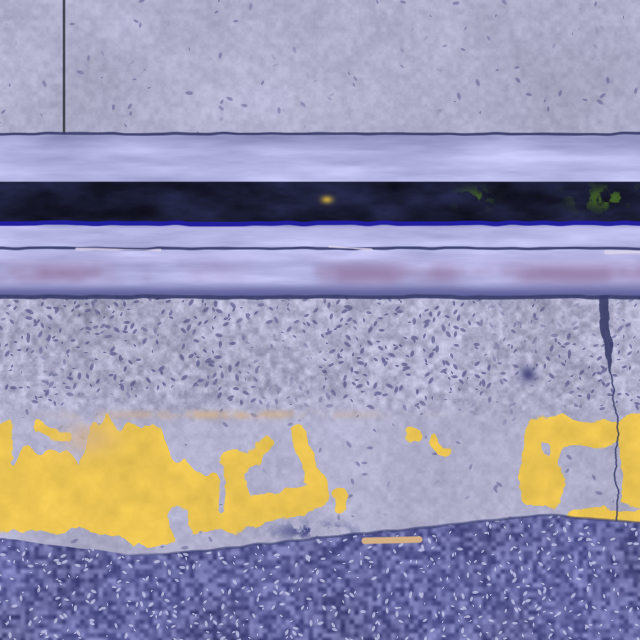
Reproduce this texture procedurally as a WebGL 1 fragment shader.

```glsl
precision highp float;
// Worn concrete kerb with flaking yellow paint, a steel drain slot and asphalt.
#define CONCRETE vec3(.68, .68, .79)
#define STEEL vec3(.72, .72, .9)
#define ASPHALT vec3(.39, .4, .62)
#define PAINT vec3(.92, .77, .33)
#define STAIN vec3(.83, .69, .53)
#define SHADOW vec3(.13, .14, .25)
#define BLUE_EDGE vec3(.13, .12, .62)
uniform vec2 u_resolution;

float hash(vec2 p) {
  vec3 q = fract(p.xyx * .1031);
  q += dot(q, q.yzx + 33.33);
  return fract((q.x + q.y) * q.z);
}

float noise(vec2 p) {
  vec2 i = floor(p), f = fract(p), e = vec2(1, 0);
  f *= f * (3. - 2. * f);
  return mix(mix(hash(i), hash(i + e), f.x), mix(hash(i + e.yx), hash(i + 1.), f.x), f.y);
}

float fbm(vec2 p) {
  float sum = 0., amp = .53;
  for (int i = 0; i < 4; i++) {
    sum += amp * noise(p);
    p = p * 2.03 + 17.3;
    amp *= .5;
  }
  return sum;
}

// Randomly turned oval grains, at most one per cell
float specks(vec2 g, float amount) {
  float mask = 0.;
  for (int j = -1; j <= 1; j++) for (int i = -1; i <= 1; i++) {
    vec2 c = floor(g) + vec2(i, j), d = g - c - vec2(hash(c + 3.7), hash(c + 91.3));
    float a = 6.28 * hash(c + 47.1), r = .25 + .45 * hash(c + 12.9);
    d = vec2(dot(d, vec2(cos(a), sin(a))), 2. * dot(d, vec2(-sin(a), cos(a))));
    mask = max(mask, step(hash(c + 63.5), amount) * (1. - smoothstep(.4 * r, r, length(d))));
  }
  return mask;
}

// Distance to a rounded stroke from a to b
float stroke(vec2 p, float ax, float ay, float bx, float by, float r) {
  vec2 d = vec2(bx - ax, by - ay);
  p -= vec2(ax, ay);
  return length(p - d * clamp(dot(p, d) / dot(d, d), 0., 1.)) - r;
}

float fill(float d) {
  float w = max(.0015, .8 / u_resolution.y);
  return 1. - smoothstep(-w, w, d);
}
float line(float d, float r) { return fill(abs(d) - r); }
float glow(vec2 p, float x, float y, float w, float h) {
  p = (p - vec2(x, y)) / vec2(w, h);
  return exp(-dot(p, p));
}

// Signed distance to the flaked paint
float paintShape(vec2 p) {
  vec2 q = p + .028 * (vec2(fbm(p * 32.), fbm(p * 32. + 50.)) - .5);
  float top = .271 + .05 * smoothstep(.12, .15, q.x) - .1 * smoothstep(.19, .36, q.x) + .035 * noise(p.xx * 48.);
  float d = max(max(q.y - top, .17 - .02 * glow(q, .23, q.y, .06, 1.) - q.y), q.x - .365);
  d = min(d, stroke(q, .005, .335, .005, .25, .012));
  d = min(d, stroke(q, .36, .19, .49, .225, .02));
  d = min(d, stroke(q, .465, .32, .5, .225, .014));
  d = min(d, stroke(q, .365, .285, .37, .2, .018));
  d = min(d, stroke(q, .37, .262, .413, .305, .01));
  d = min(d, stroke(q, .528, .23, .535, .205, .009));
  d = min(d, stroke(q, .06, .33, .1, .32, .007));
  d = min(d, stroke(q, .642, .324, .643, .314, .009));
  d = min(d, stroke(q, .68, .312, .692, .293, .01));
  d = min(d, stroke(q, .85, .315, .846, .235, .033));
  d = min(d, stroke(q, .84, .328, .97, .322, .019));
  d = min(d, stroke(q, .99, .33, 1., .23, .024));
  d = min(d, stroke(q, .895, .192, 1., .19, .014));
  // Bare patches
  d = max(d, -stroke(q, .345, .245, .345, .2, .005));
  d = max(d, -stroke(q, .283, .192, .288, .165, .015));
  return max(d, -stroke(q, .852, .3, .852, .295, .008));
}

vec3 concrete(vec2 p) {
  float upper = step(.7, p.y), rough = smoothstep(.33, .39, p.y) * (1. - upper);
  vec3 c = CONCRETE * (.87 + .24 * fbm(p * 7.)) + (.12 + .2 * rough) * (fbm(p * 110.) - .5);
  float pits = specks(p * 85., .08 + .45 * rough) * (.45 + .2 * rough) * smoothstep(.25, .6, fbm(p * 14.));
  c = mix(c, vec3(.3, .3, .5), max(pits, glow(p, .825, .415, .012, .012)));
  return c * (1. - .65 * upper * line(p.x - .1, .0018));
}

vec3 steel(vec2 p) {
  vec3 c = STEEL + .25 * (fbm(p * vec2(9, 60)) - .5);
  if (p.y > .7) return c - .11 * smoothstep(.76, .785, p.y);
  if (p.y > .612) return c - .18 * smoothstep(.012, .024, abs(p.y - .63));
  float rust = glow(p, p.x, .572, 1., .018) * smoothstep(.25, .65, fbm(p * 9.));
  c = mix(c, vec3(.58, .49, .65), .85 * rust);
  return mix(ASPHALT, c, smoothstep(.54, .563, p.y));
}

vec3 asphalt(vec2 p) {
  vec3 c = ASPHALT * (.82 + .3 * fbm(p * 9.)) + .3 * (noise(p * 140.) - .5);
  c = mix(c, vec3(.77, .78, .9), .8 * specks(p * 100., .33));
  return mix(c, STAIN, fill(stroke(p, .57, .155, .655, .157, .005)));
}

void main() {
  vec2 p = gl_FragCoord.xy / u_resolution;
  float wobble = .003 * (noise(p * 40.) - .5), y = p.y + wobble;
  vec3 c = concrete(p);
  // Stains and paint
  float fade = glow(p, .14, .315, .04, .025), d = paintShape(p);
  float stain = fade + glow(p, .35, .352, .2, .007);
  c = mix(c, STAIN, .7 * min(stain, 1.) * smoothstep(.25, .6, fbm(p * 28.)));
  c = mix(c, SHADOW * 2., glow(p, .49, .17, .055, .012) * smoothstep(.4, .6, fbm(p * 65.)));
  vec3 paint = mix(PAINT * (.92 + .16 * fbm(p * 40.)), STAIN, .7 * fade);
  c = mix(c, paint, fill(d));
  // Tapering crack
  float crack = p.x - mix(.963, .944, smoothstep(.32, .53, p.y)) - .012 * (fbm(p.yy * 35.) - .5);
  c = mix(c, SHADOW * 1.5, .85 * line(crack, .0012 + .006 * smoothstep(.41, .47, p.y)) * step(p.y, .6));
  // Road
  float foot = y - .134 - .105 * clamp(p.x - .26, 0., .58) - .13 * max(.2 - p.x, 0.) + .09 * max(p.x - .86, 0.);
  c = mix(c, asphalt(p), fill(foot));
  c = mix(c, SHADOW * 1.7, .6 * line(foot, .002) * smoothstep(.15, .3, p.x));
  // Rails and slot
  c = mix(c, steel(p), line(y - .664, .126));
  vec3 slot = SHADOW * (.25 + 1.1 * fbm(p * vec2(18, 45)));
  float leaves = glow(p, .95, .69, .05, .018) + glow(p, .74, .69, .025, .014);
  slot = mix(slot, vec3(.27, .39, .16), leaves * smoothstep(.5, .65, fbm(p * 55.)));
  slot = mix(slot, PAINT * .8, glow(p, .511, .688, .009, .006));
  c = mix(c, slot, line(p.y - .684, .032));
  c = mix(c, BLUE_EDGE, line(y - .651, .0035));
  float seams = max(line(y - .791, .002), max(line(y - .612, .002), line(y - .536, .003)));
  c = mix(c, SHADOW * 1.6, .9 * seams);
  // Scuffs
  float scuff = min(stroke(p, .12, .611, .25, .609, .002), stroke(p, .515, .615, .58, .61, .002));
  scuff = min(scuff, stroke(p, .947, .606, 1., .606, .003));
  c = mix(c, vec3(.87, .84, .92), .8 * fill(scuff + wobble));
  gl_FragColor = vec4(clamp(c, 0., 1.), 1);
}
```
